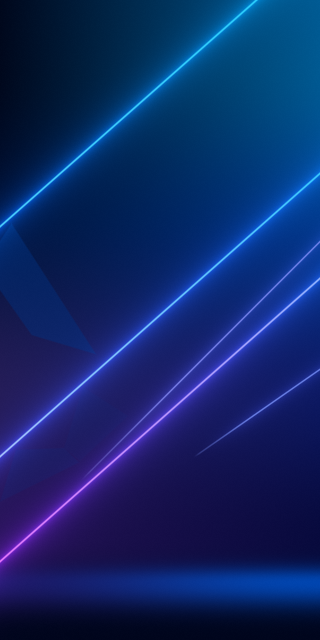
Write a Shadertoy shader that draws this background.

```glsl
// Four-stop vertical ramp over the height of the canvas
vec3 ramp(float y, vec3 low, vec3 midLow, vec3 midHigh, vec3 high) {
    vec3 c = mix(low, midLow, smoothstep(0.3, 0.85, y));
    c = mix(c, midHigh, smoothstep(0.75, 1.35, y));
    return mix(c, high, smoothstep(1.2, 1.8, y));
}

vec3 screenBlend(vec3 base, vec3 light) {
    return base + light * (1.0 - base);
}

// Returns distance to the segment and position along it
vec2 segment(vec2 p, vec2 a, vec2 b) {
    vec2 ab = b - a;
    float t = clamp(dot(p - a, ab) / dot(ab, ab), 0.0, 1.0);
    return vec2(length(p - a - ab * t), t);
}

float stroke(float d, float halfWidth, float px) {
    return 1.0 - smoothstep(max(0.0, halfWidth - px), halfWidth + px, d);
}

// Wide neon beam with a hot core
vec3 beam(vec3 base, vec2 p, vec2 a, vec2 b, vec3 glowA, vec3 glowB,
          vec3 coreA, vec3 coreB, float px) {
    vec2 s = segment(p, a, b);
    float halo = 0.5 * exp(-s.x / 0.045) + 0.35 * exp(-s.x / 0.012);
    vec3 c = screenBlend(base, mix(glowA, glowB, s.y) * halo);
    return mix(c, mix(coreA, coreB, s.y), 0.95 * stroke(s.x, 0.0022, px));
}

// Fine streak that fades in from its first end
vec3 streak(vec3 base, vec2 p, vec2 a, vec2 b, vec3 tint, float px) {
    vec2 s = segment(p, a, b);
    float fade = smoothstep(0.0, 0.35, s.y);
    vec3 c = screenBlend(base, vec3(0.2, 0.25, 0.9) * 0.35 * fade * exp(-s.x / 0.018));
    return mix(c, tint, (0.25 + 0.5 * fade) * smoothstep(0.0, 0.04, s.y)
                        * stroke(s.x, 0.0014, px));
}

// Signed distance to one side of a clockwise shape, positive inside
float inside(vec2 p, vec2 a, vec2 b) {
    vec2 e = normalize(b - a);
    return e.y * (p.x - a.x) - e.x * (p.y - a.y);
}

float shard(vec2 p, vec2 a, vec2 b, vec2 c, vec2 d, float px) {
    float depth = min(min(inside(p, a, b), inside(p, b, c)),
                      min(inside(p, c, d), inside(p, d, a)));
    return smoothstep(-px, px, depth);
}

float hash(vec2 p) {
    vec3 q = fract(vec3(p.xyx) * 0.1031);
    q += dot(q, q.yzx + 33.33);
    return fract((q.x + q.y) * q.z);
}

void mainImage(out vec4 fragColor, in vec2 fragCoord) {
    vec2 p = fragCoord / iResolution.xy * vec2(1.0, 2.0);
    float px = 1.0 / iResolution.x;

    // Backdrop
    vec3 left = ramp(p.y, vec3(0.14, 0.07, 0.32), vec3(0.14, 0.11, 0.34),
                     vec3(0.0, 0.07, 0.22), vec3(0.0, 0.03, 0.11));
    vec3 right = ramp(p.y, vec3(0.03, 0.04, 0.24), vec3(0.05, 0.10, 0.39),
                      vec3(0.0, 0.20, 0.52), vec3(0.0, 0.35, 0.57));
    vec3 col = mix(left, right, p.x);

    // Floor light
    col = mix(vec3(0.0, 0.02, 0.11), col, smoothstep(0.02, 0.32, p.y));
    float spread = p.y > 0.18 ? 0.048 : 0.075;
    float band = exp(-pow((p.y - 0.18) / spread, 2.0));
    vec3 floorTint = mix(vec3(0.10, 0.10, 0.40), vec3(0.0, 0.29, 0.73),
                         smoothstep(0.0, 1.0, p.x));
    col = mix(col, floorTint, 0.92 * band);

    // Translucent shards
    vec3 glass = vec3(0.0, 0.19, 0.50);
    float large = shard(p, vec2(0.036, 1.302), vec2(0.30, 0.893),
                        vec2(0.099, 0.953), vec2(-0.052, 1.167), px);
    float lower = shard(p, vec2(0.0, 0.432), vec2(0.05, 0.594),
                        vec2(0.20, 0.60), vec2(0.247, 0.555), px);
    float upper = shard(p, vec2(0.20, 0.60), vec2(0.26, 0.79),
                        vec2(0.40, 0.70), vec2(0.25, 0.56), px);
    col = mix(col, glass, 0.45 * large + 0.16 * lower + 0.10 * upper);

    // Beams and streaks
    vec3 blue = vec3(0.02, 0.30, 0.95);
    vec3 indigo = vec3(0.18, 0.20, 0.95);
    vec3 violet = vec3(0.55, 0.05, 0.90);
    vec3 cyan = vec3(0.15, 0.83, 1.0);
    vec3 pale = vec3(0.78, 0.80, 1.0);
    col = beam(col, p, vec2(-0.2, 1.115), vec2(1.0, 2.175),
               blue, vec3(0.0, 0.45, 0.85), vec3(0.35, 0.85, 1.0), cyan, px);
    col = beam(col, p, vec2(-0.2, 0.396), vec2(1.2, 1.635),
               indigo, blue, pale, cyan, px);
    col = streak(col, p, vec2(0.25, 0.495), vec2(1.2, 1.445),
                 vec3(0.55, 0.58, 1.0), px);
    col = beam(col, p, vec2(-0.2, 0.068), vec2(1.2, 1.307),
               violet, blue, vec3(1.0, 0.45, 1.0), vec3(0.55, 0.78, 1.0), px);
    col = streak(col, p, vec2(0.604, 0.570), vec2(1.2, 0.985),
                 vec3(0.50, 0.60, 1.0), px);

    // Fine grain against banding
    col += (hash(floor(p * 512.0)) - 0.5) / 128.0;
    fragColor = vec4(clamp(col, 0.0, 1.0), 1.0);
}
```
